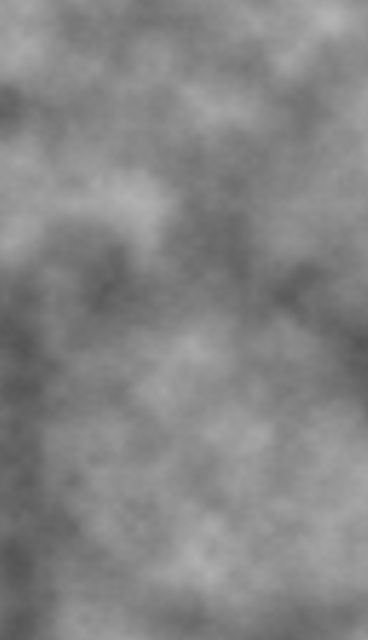
Write a Shadertoy shader that draws this texture.

```glsl
const float MEAN_GREY = 0.505;
const float CONTRAST = 0.59;
const float CELLS_ACROSS = 4.0;
const int OCTAVES = 5;

float hash(vec2 p) {
    return fract(sin(dot(p, vec2(127.1, 311.7))) * 43758.5453);
}

// Smoothly interpolated lattice noise in 0..1
float valueNoise(vec2 p) {
    vec2 cell = floor(p);
    vec2 f = fract(p);
    vec2 blend = f * f * (3.0 - 2.0 * f);
    float low = mix(hash(cell), hash(cell + vec2(1.0, 0.0)), blend.x);
    float high = mix(hash(cell + vec2(0.0, 1.0)), hash(cell + vec2(1.0)), blend.x);
    return mix(low, high, blend.y);
}

// Normalised sum of octaves on aligned lattices
float cloudNoise(vec2 p, float gain) {
    float sum = 0.0;
    float total = 0.0;
    float amplitude = 1.0;
    for (int i = 0; i < OCTAVES; i++) {
        sum += amplitude * valueNoise(p);
        total += amplitude;
        amplitude *= gain;
        p = 2.0 * p + vec2(17.3, 9.1);
    }
    return sum / total;
}

// Spread the noise around a middle grey
vec3 cloudGrey(float noise, float mean, float contrast) {
    return vec3(clamp(mean + contrast * (noise - 0.5), 0.0, 1.0));
}

void mainImage(out vec4 fragColor, in vec2 fragCoord) {
    vec2 uv = fragCoord / iResolution.x;
    float clouds = cloudNoise(uv * CELLS_ACROSS + vec2(3.7, 5.2), 0.5);
    fragColor = vec4(cloudGrey(clouds, MEAN_GREY, CONTRAST), 1.0);
}
```
